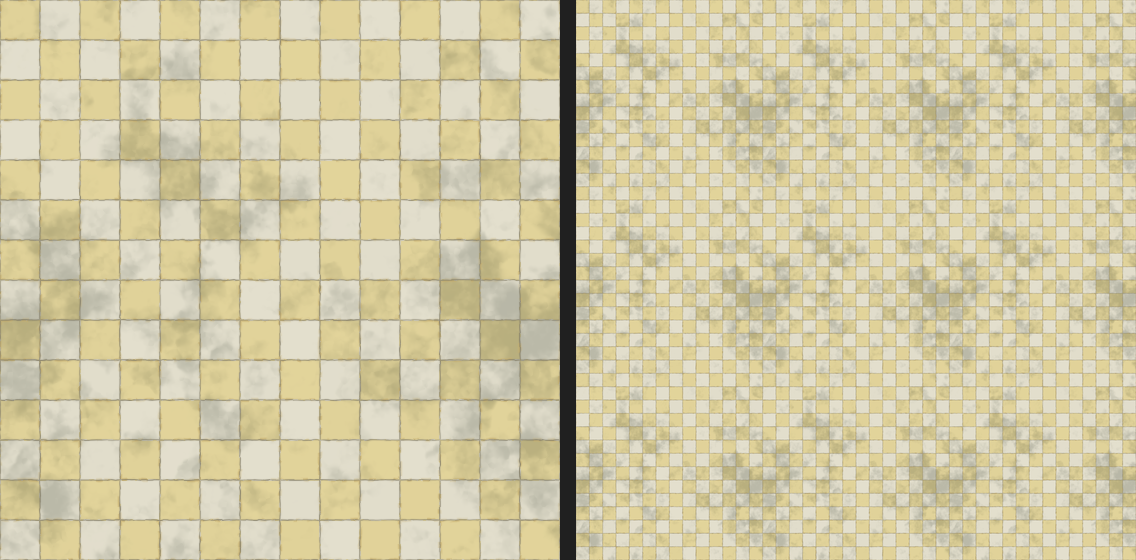
Left, the tile; right, the same tile 3 across and 3 down.
This texture is drawn by a Shadertoy shader. Its source:

```glsl
const float TAU = 6.2831853;
const float TILES = 14.0;
const float GROUT_HALF_WIDTH = 0.0009;

const vec3 CREAM  = vec3(0.886, 0.870, 0.800);
const vec3 YELLOW = vec3(0.882, 0.826, 0.602);
const vec3 OCHRE  = vec3(0.790, 0.690, 0.430);
const vec3 GROUT  = vec3(0.530, 0.505, 0.420);
const vec3 GRIME  = vec3(0.820, 0.830, 0.820);

vec3 hash3(vec2 cell, float seed) {
    vec3 p = fract(vec3(cell.xyx + seed) * vec3(0.1031, 0.1030, 0.0973));
    p += dot(p, p.yxz + 33.33);
    return fract((p.xxy + p.yzz) * p.zyx);
}

// Smooth cellular noise: random values blended around jittered points, wrapping on 0..1
float cellNoise(vec2 uv, float cells, float seed) {
    vec2 p = uv * cells;
    vec2 base = floor(p);
    float total = 0.005;
    float weightSum = 0.01;
    for (int y = -1; y <= 1; y++) {
        for (int x = -1; x <= 1; x++) {
            vec2 cell = base + vec2(x, y);
            vec3 rnd = hash3(mod(cell, cells), seed);
            vec2 d = cell + rnd.xy - p;
            float k = max(0.0, 1.0 - dot(d, d));
            float weight = k * k * k;
            total += weight * rnd.z;
            weightSum += weight;
        }
    }
    return total / weightSum;
}

float layeredNoise(vec2 uv, float cells, float seed) {
    float sum = 0.0;
    float amplitude = 0.5;
    for (int i = 0; i < 4; i++) {
        sum += amplitude * cellNoise(uv, cells, seed + float(i) * 17.0);
        cells *= 2.0;
        amplitude *= 0.62;
    }
    return sum / 1.12;
}

// Distance in canvas units to the nearest line of the grid, per axis
vec2 gridDistance(vec2 uv, float count) {
    return abs(fract(uv * count + 0.5) - 0.5) / count;
}

float lineMask(float dist, float halfWidth, float soft) {
    return 1.0 - smoothstep(halfWidth - soft, halfWidth + soft, dist);
}

// Broad dirty areas, broken up by mottling and varied between tiles
float stainAmount(vec2 uv, float tileRandom) {
    vec2 wave = cos(TAU * (uv - vec2(0.14, 0.45)));
    float broad = 0.42 + 0.15 * (wave.x + wave.y);
    broad += 0.6 * (cellNoise(uv, 5.0, 3.0) - 0.5);
    float mottle = layeredNoise(uv, 16.0, 41.0) - 0.5;
    return smoothstep(0.3, 1.2, broad + 1.7 * mottle + 0.3 * (tileRandom - 0.5));
}

void mainImage(out vec4 fragColor, in vec2 fragCoord) {
    vec2 uv = fragCoord / iResolution.xy;
    float pixel = 1.0 / min(iResolution.x, iResolution.y);

    // Ragged edges
    vec2 ragged = vec2(cellNoise(uv, 126.0, 5.0), cellNoise(uv, 126.0, 9.0)) - 0.5;
    vec2 dist = gridDistance(uv + 0.0016 * ragged, TILES);
    float edge = min(dist.x, dist.y);

    // Checkered tiles with slightly bleeding paint
    vec2 paintUv = uv + 0.0036 * ragged.yx;
    vec2 signedDist = gridDistance(paintUv, TILES);
    vec2 cell = mod(floor(paintUv * TILES), TILES);
    float isYellow = mod(cell.x + cell.y, 2.0);
    float blend = 0.5 * lineMask(min(signedDist.x, signedDist.y), 0.0, 0.7 * pixel);
    vec3 color = mix(CREAM, YELLOW, mix(isYellow, 1.0 - isYellow, blend));

    // Grime, with a little variation between tiles
    vec2 tile = mod(floor(uv * TILES), TILES);
    vec3 tileRandom = hash3(tile, 71.0);
    color *= 1.0 + 0.012 * (tileRandom.y - 0.5);
    color *= mix(vec3(1.0), GRIME, stainAmount(uv, tileRandom.x));

    // Ochre spots that gather along the joints
    float spots = smoothstep(0.58, 0.82, cellNoise(uv, 98.0, 23.0));
    float rim = 1.0 - smoothstep(0.001, 0.0055, edge);
    color = mix(color, OCHRE, spots * rim * mix(0.3, 0.65, isYellow));

    // Grout joints with a faint soft shadow
    float wear = 0.72 + 0.5 * (cellNoise(uv, 42.0, 57.0) - 0.5);
    color *= 1.0 - 0.06 * (1.0 - smoothstep(0.0, 0.0035, edge));
    color = mix(color, GROUT, wear * lineMask(edge, GROUT_HALF_WIDTH, 0.75 * pixel));

    fragColor = vec4(color, 1.0);
}
```
